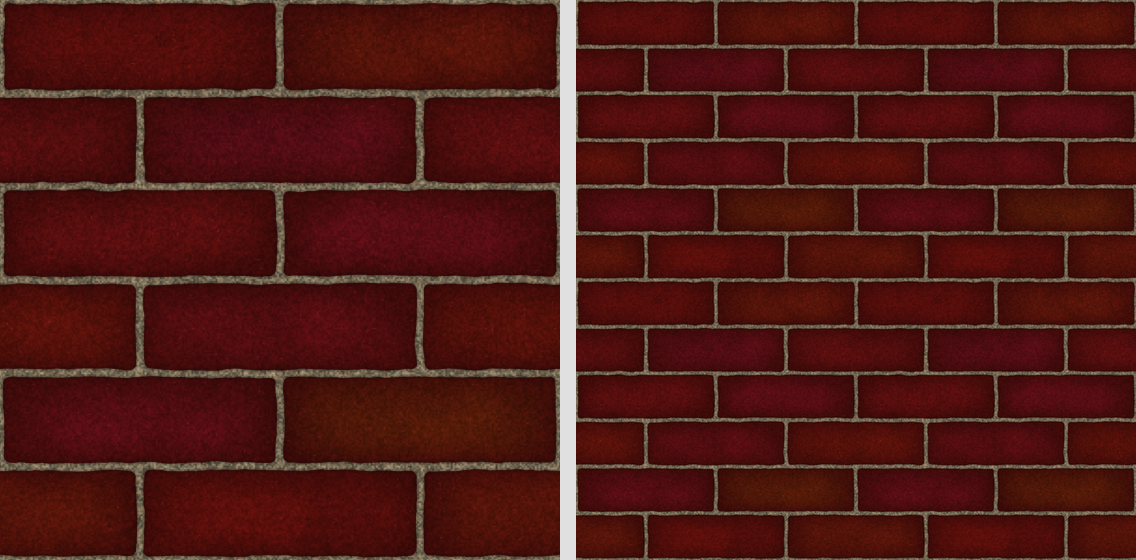
Left: one tile. Right: repeated 2 by 2.
This texture is drawn by a Shadertoy shader. Its source:

```glsl
#define BRICKS vec2(2.0, 6.0)
#define MORTAR_WIDTH 0.0138
#define CORNER_RADIUS 0.011
#define EDGE_SOFTNESS 0.0014
#define WOBBLE 0.0045
#define GRAIN_CELLS 300.0
#define BRICK_GRAIN 0.42
#define MORTAR_GRAIN 0.85
#define HUE_SEED 7.0

const vec3 RIM     = vec3(0.225, 0.038, 0.030);
const vec3 CRIMSON = vec3(0.335, 0.048, 0.082);
const vec3 RED     = vec3(0.345, 0.055, 0.040);
const vec3 RUST    = vec3(0.325, 0.105, 0.030);
const vec3 SAND    = vec3(0.470, 0.410, 0.320);
const vec3 STONE   = vec3(0.410, 0.380, 0.310);

float hash(vec2 p) {
    vec3 q = fract(p.xyx * 0.1031);
    q += dot(q, q.yzx + 33.33);
    return fract((q.x + q.y) * q.z);
}

// Value noise that wraps after a whole number of cells
float noise(vec2 uv, float cells, float seed) {
    vec2 p = uv * cells;
    vec2 i = floor(p);
    vec2 f = p - i;
    f = f * f * (3.0 - 2.0 * f);
    vec2 a = mod(i, cells) + seed;
    vec2 b = mod(i + 1.0, cells) + seed;
    return mix(mix(hash(a), hash(vec2(b.x, a.y)), f.x),
               mix(hash(vec2(a.x, b.y)), hash(b), f.x), f.y);
}

float roundedBox(vec2 p, vec2 halfSize, float radius) {
    vec2 q = abs(p) - halfSize + radius;
    return length(max(q, 0.0)) + min(max(q.x, q.y), 0.0) - radius;
}

// Crimson through red to rust
vec3 brickHue(float t) {
    return t < 0.5 ? mix(CRIMSON, RED, 2.0 * t) : mix(RED, RUST, 2.0 * t - 1.0);
}

void mainImage(out vec4 fragColor, in vec2 fragCoord) {
    vec2 uv = fragCoord / iResolution.xy;

    // Uneven edges
    vec2 ripple = vec2(noise(uv, 26.0, 11.0), noise(uv, 26.0, 47.0)) - 0.5;
    ripple += 0.4 * (vec2(noise(uv, 80.0, 23.0), noise(uv, 80.0, 71.0)) - 0.5);

    // Running bond: every other row shifts by half a brick
    vec2 grid = (uv + WOBBLE * ripple) * BRICKS;
    float row = floor(grid.y);
    grid.x += 0.5 * mod(row + 1.0, 2.0);
    vec2 id = mod(floor(grid), BRICKS);
    vec2 local = fract(grid) - 0.5;
    vec2 halfSize = 0.5 / BRICKS - 0.5 * MORTAR_WIDTH;
    float dist = roundedBox(local / BRICKS, halfSize, CORNER_RADIUS);

    // Fine grain and broad blotches
    float fine = noise(uv, GRAIN_CELLS, 3.0) - 0.5;
    float coarse = noise(uv, 0.5 * GRAIN_CELLS, 19.0) - 0.5;
    float grain = 0.75 * fine + 0.4 * coarse;
    float blotch = noise(uv, 14.0, 31.0) - 0.5;

    // Brick: bright heart fading to a dark rim
    vec2 fade = abs(2.0 * local);
    float glow = (1.0 - pow(fade.x, 4.0)) * (1.0 - fade.y * fade.y);
    glow = clamp(glow * (1.0 + 0.35 * blotch), 0.0, 1.0);
    vec3 brick = mix(RIM, brickHue(hash(id + HUE_SEED)), glow);
    brick *= 1.0 + BRICK_GRAIN * grain + 0.08 * blotch;
    brick *= mix(0.85, 1.0, smoothstep(0.0, 0.008, -dist));
    brick += 0.05 * smoothstep(0.43, 0.5, fine);

    // Mortar: sandy grit, shaded where it meets the bricks
    vec3 mortar = mix(SAND, STONE, noise(uv, 110.0, 59.0));
    mortar *= 1.0 + MORTAR_GRAIN * grain;
    mortar *= mix(0.82, 1.05, smoothstep(0.0, 0.4 * MORTAR_WIDTH, dist));

    float soft = max(EDGE_SOFTNESS, 0.75 / iResolution.y);
    vec3 color = mix(brick, mortar, smoothstep(-soft, soft, dist));
    fragColor = vec4(color, 1.0);
}
```
